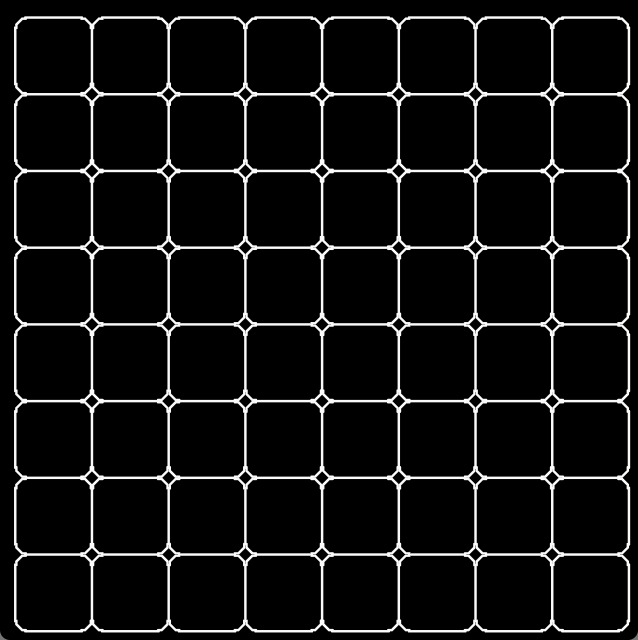
Write a Shadertoy shader that draws this pattern.

```glsl
// Eight by eight grid of white chamfered cells on black, joined by small octagonal rings.

float segmentDistance(vec2 p, vec2 a, vec2 b) {
    vec2 pa = p - a, ba = b - a;
    return length(pa - ba * clamp(dot(pa, ba) / dot(ba, ba), 0.0, 1.0));
}

// Distance to one cell's centre line; p is measured from the cell centre.
float cellOutline(vec2 p, float halfSize) {
    vec2 inset = halfSize - abs(p);
    // x runs along the side from the corner, y runs inward from the side
    vec2 q = vec2(max(inset.x, inset.y), min(inset.x, inset.y));
    float side = segmentDistance(q, vec2(8.0, 0.0), vec2(halfSize, 0.0));
    float collar = segmentDistance(q, vec2(5.6, 0.9), vec2(8.5, 0.9));
    float chamfer = segmentDistance(q, vec2(5.6, 0.9), vec2(0.9, 5.6));
    return min(side, min(collar, chamfer));
}

float coverage(float d, float pixel) {
    return clamp(0.5 - d / pixel, 0.0, 1.0);
}

void mainImage(out vec4 fragColor, in vec2 fragCoord) {
    // The canvas is 512 units high
    float pixel = 512.0 / iResolution.y;
    vec2 p = fragCoord * pixel;

    // Nearest cell; clamping keeps the outer border whole
    float pitch = 61.37;
    vec2 grid = (p - vec2(12.2, 7.0)) / pitch;
    vec2 cell = clamp(floor(grid), 0.0, 7.0);
    vec2 local = (grid - cell - 0.5) * pitch;
    float line = cellOutline(local, 0.5 * pitch) - 0.98;
    vec3 color = vec3(0.98) * coverage(line, pixel);

    // Grey shows behind the rounded bottom corners of the panel
    float width = iResolution.x * pixel;
    vec2 corner = max(8.0 - vec2(min(p.x, width - p.x), p.y), 0.0);
    color = mix(color, vec3(0.46), coverage(8.0 - length(corner), pixel));

    fragColor = vec4(color, 1.0);
}
```
